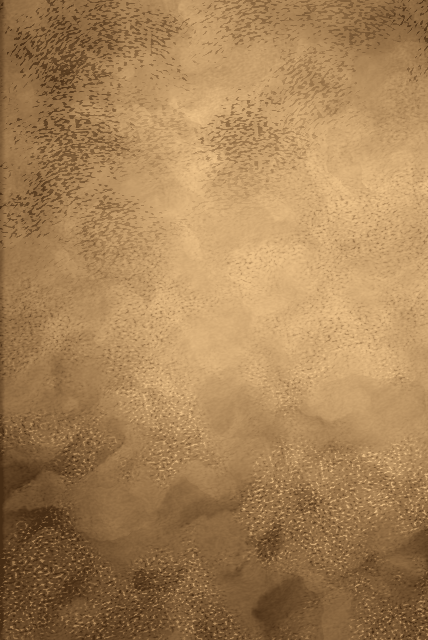
Give the GLSL for this texture, as a Shadertoy shader.

```glsl
// Weathered ochre plaster: a warm glow fading to umber at the left and bottom.
// Warped gradient noise makes the smears; scattered rotated patches of
// stretched noise make the sponge dabs, and fine noise the glinting grain.

#define DARK vec3(0.35, 0.24, 0.13)
#define MIDDLE vec3(0.60, 0.455, 0.29)
#define LIGHT vec3(0.83, 0.67, 0.465)
#define GLOW 1.03
#define PATCH_SIZE 0.15
#define DASH_SCALE vec2(120.0, 265.0)
#define DASH_DEPTH 0.46
#define GRAIN_SCALE vec2(185.0, 275.0)
#define GRAIN_DEPTH 0.19
#define GLINT_GAIN 0.42
#define SMEAR_DEPTH 0.26

vec2 hash2(vec2 p) {
    vec3 q = fract(p.xyx * vec3(0.1031, 0.1030, 0.0973));
    q += dot(q, q.yzx + 33.33);
    return fract((q.xx + q.yz) * q.zy);
}

mat2 rotation(float angle) {
    float c = cos(angle), s = sin(angle);
    return mat2(c, -s, s, c);
}

float cornerSlope(vec2 cell, vec2 offset) {
    float angle = 6.2832 * hash2(cell).x;
    return dot(vec2(cos(angle), sin(angle)), offset);
}

// Gradient noise, roughly -0.7 to 0.7
float noise(vec2 p) {
    vec2 cell = floor(p), f = fract(p);
    vec2 w = f * f * f * (f * (f * 6.0 - 15.0) + 10.0);
    vec2 e = vec2(1.0, 0.0);
    float low = mix(cornerSlope(cell, f), cornerSlope(cell + e, f - e), w.x);
    float high = mix(cornerSlope(cell + e.yx, f - e.yx),
                     cornerSlope(cell + 1.0, f - 1.0), w.x);
    return mix(low, high, w.y);
}

float fbm(vec2 p) {
    float sum = 0.0, gain = 1.0;
    for (int i = 0; i < 5; i++) {
        sum += gain * noise(p);
        p = rotation(0.6) * p * 2.05 + 17.0;
        gain *= 0.55;
    }
    return sum;
}

// Sponge dabs: x is the dash ink, y the soft shade beneath it
vec2 spongeDabs(vec2 p) {
    vec2 dabs = vec2(0.0);
    float ragged = 0.4 * fbm(p * 15.0);
    vec2 home = floor(p / PATCH_SIZE);
    for (int j = -1; j <= 1; j++)
    for (int i = -1; i <= 1; i++) {
        vec2 cell = home + vec2(i, j);
        vec2 place = hash2(cell + 31.0), kind = hash2(cell + 87.0);
        vec2 q = p - (cell + 0.2 + 0.6 * place) * PATCH_SIZE;
        q = rotation(0.35 + 0.8 * (kind.x - 0.5)) * q;
        q.y += 1.8 * q.x * q.x;
        float radius = length(q * vec2(1.0, 1.2)) / PATCH_SIZE + ragged;
        float cover = smoothstep(0.85, 0.1, radius);
        float dash = noise(q * DASH_SCALE + place * 50.0);
        float ink = smoothstep(0.22, 0.42, dash + 0.36 * cover - 0.1);
        ink *= smoothstep(0.0, 0.35, cover);
        dabs = max(dabs, vec2(ink, cover) * mix(0.3, 1.0, kind.y));
    }
    return dabs;
}

// Broad light, brightest right of centre
float glow(vec2 uv) {
    float tone = GLOW;
    tone -= 0.82 * smoothstep(0.54, 0.0, uv.y);
    tone -= 0.50 * smoothstep(0.48, -0.02, uv.x) * smoothstep(-0.3, 0.4, uv.y);
    tone -= 0.22 * smoothstep(0.74, 1.0, uv.y);
    tone -= 0.36 * smoothstep(0.55, 1.0, uv.x) * smoothstep(0.7, 1.0, uv.y);
    tone -= 0.08 * smoothstep(0.9, 1.0, uv.x);
    return tone;
}

void mainImage(out vec4 fragColor, in vec2 fragCoord) {
    vec2 uv = fragCoord / iResolution.xy;
    vec2 p = fragCoord / iResolution.y;
    vec2 warp = vec2(fbm(p * 6.0 + 3.0), fbm(p * 6.0 + 41.0));
    float lower = smoothstep(0.48, 0.2, uv.y);
    float upper = smoothstep(0.52, 0.8, uv.y + 0.3 * (0.4 - uv.x));

    // Clouded light, brushed streaks and crisp trowel smears
    float tone = glow(uv + 0.05 * warp) + 0.13 * fbm(p * 9.0 + warp);
    float fade = clamp(0.5 + 1.2 * noise(p * 9.0 + 70.0), 0.0, 1.0);
    float smear = noise(rotation(0.5) * p * vec2(8.0, 13.0) + 0.55 * warp + 9.0);
    tone -= SMEAR_DEPTH * mix(0.22, 1.0, lower) * fade
          * smoothstep(0.03, 0.13, smear) * (1.0 - smoothstep(0.2, 0.5, smear) * 0.5);
    float scrape = noise(rotation(-0.6) * p * vec2(9.0, 15.0) + 0.6 * warp);
    tone += 0.10 * smoothstep(0.03, 0.08, scrape) * (1.0 - fade);
    tone += 0.06 * fbm(rotation(0.5) * p * vec2(18.0, 60.0) + 2.0 * warp);

    // Dark sponge dabs in the upper part
    vec2 dabs = spongeDabs(p) * upper;
    tone -= DASH_DEPTH * dabs.x + 0.10 * dabs.y;

    // Pitted grain, with bright flecks low down
    vec2 grain = rotation(0.25) * p * GRAIN_SCALE + 2.0 * warp;
    float pits = noise(grain) + 0.4 * noise(grain * 1.6 + 5.0);
    float rough = smoothstep(-0.4, 0.4, fbm(p * 7.0 + 23.0));
    tone += GRAIN_DEPTH * pits * mix(0.4, 1.3, rough) * (1.0 - 0.5 * upper);
    tone -= 0.22 * smoothstep(0.2, 0.55, -pits) * rough * (1.0 - upper);
    float flecks = smoothstep(0.15, 0.5, pits) * smoothstep(0.2, 0.9, rough);
    tone += GLINT_GAIN * flecks * smoothstep(0.52, 0.2, uv.y);

    // Dim left rim and colour ramp
    tone -= 0.25 * smoothstep(0.010, 0.0, p.x);
    tone = clamp(tone, -0.15, 1.2);
    vec3 color = tone < 0.5 ? mix(DARK, MIDDLE, tone * 2.0)
                            : mix(MIDDLE, LIGHT, tone * 2.0 - 1.0);
    fragColor = vec4(color, 1.0);
}
```
